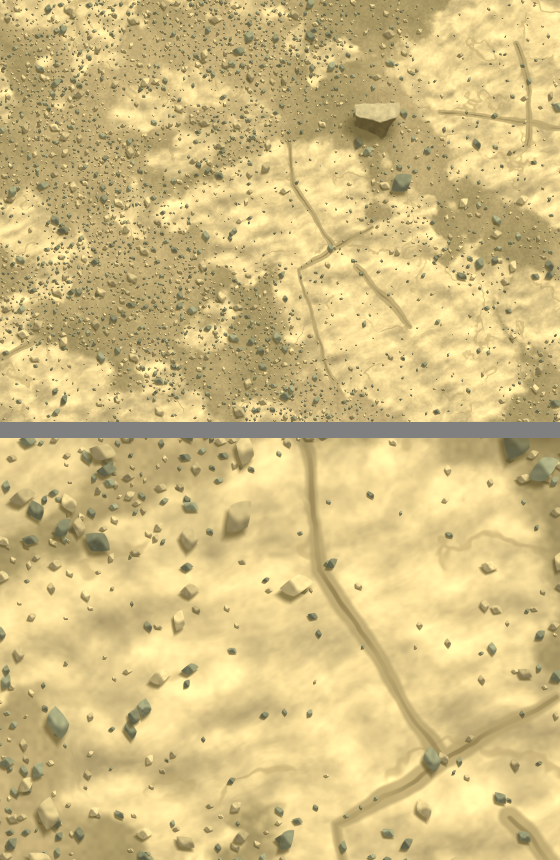
Top, the full canvas; bottom, a detail of the centre.
Write a WebGL 1 fragment shader that draws this texture.

```glsl
precision highp float;
uniform vec2 u_resolution;

vec2 hash2(vec2 p) {
  vec3 q = fract(p.xyx * vec3(.1031, .1030, .0973));
  q += dot(q, q.yzx + 33.33);
  return fract((q.xx + q.yz) * q.zy);
}

float noise(vec2 p) {
  vec2 i = floor(p), f = fract(p);
  f *= f * (3. - 2. * f);
  return mix(mix(hash2(i).x, hash2(i + vec2(1, 0)).x, f.x),
             mix(hash2(i + vec2(0, 1)).x, hash2(i + 1.).x, f.x), f.y);
}

float fbm(vec2 p) {
  float sum = 0., amp = .52;
  for (int i = 0; i < 5; i++) {
    sum += amp * noise(p);
    p = mat2(1.6, 1.2, -1.2, 1.6) * p + 7.3;
    amp *= .5;
  }
  return sum;
}

vec2 turn(vec2 p, float a) {
  float c = cos(a), s = sin(a);
  return vec2(c * p.x + s * p.y, c * p.y - s * p.x);
}

// Rounded slab, positive inside
float slab(vec2 p, vec2 centre, vec2 radius, float angle) {
  vec2 q = abs(turn(p - centre, angle) / radius);
  return min(radius.x, radius.y) * (1. - pow(dot(q * q, q) + 1e-5, .3333));
}

float bedrock(vec2 p) {
  float d = slab(p, vec2(.67, .51), vec2(.21, .14), .35);
  d = max(d, slab(p, vec2(.945, .225), vec2(.32, .18), -.7));
  d = max(d, slab(p, vec2(1.29, .77), vec2(.32, .245), -.7));
  d = max(d, slab(p, vec2(.1, .08), vec2(.17, .105), -.15));
  d = max(d, slab(p, vec2(.47, .79), vec2(.08, .042), -.2));
  d = max(d, slab(p, vec2(.35, .74), vec2(.085, .042), .1));
  d = max(d, slab(p, vec2(.43, .63), vec2(.09, .05), .7));
  d = max(d, slab(p, vec2(.06, .47), vec2(.07, .08), .6));
  d = max(d, slab(p, vec2(.38, .02), vec2(.13, .055), -.2));
  return max(d, slab(p, vec2(1.29, .27), vec2(.1, .085), -.4));
}

float segment(vec2 p, vec2 a, vec2 b) {
  vec2 v = b - a;
  return length(p - a - v * clamp(dot(p - a, v) / dot(v, v), 0., 1.));
}

// Long fractures and the sandy joints between slabs
float fracture(vec2 p) {
  float d = segment(p, vec2(.68, .67), vec2(.687, .567));
  d = min(d, segment(p, vec2(.687, .567), vec2(.796, .412)));
  d = min(d, segment(p, vec2(.709, .36), vec2(.744, .22)));
  d = min(d, segment(p, vec2(.744, .22), vec2(.82, .05)));
  d = min(d, segment(p, vec2(.848, .369), vec2(.969, .23)));
  d = min(d, segment(p, vec2(.88, .46), vec2(.709, .36)));
  d = min(d, segment(p, vec2(1.22, .9), vec2(1.26, .78)));
  d = min(d, segment(p, vec2(1.26, .78), vec2(1.246, .66)));
  d = min(d, segment(p, vec2(1.04, .74), vec2(1.33, .7)));
  return min(d, segment(p, vec2(0, .15), vec2(.11, .2)));
}

float stone(vec2 q, float r, vec2 rnd) {
  q = turn(q, rnd.x * 6.28);
  q.y *= 1.15 + .6 * rnd.y;
  return mix(length(q), max(abs(q.x + .4 * q.y), abs(q.y)), .65) - r;
}

vec3 addStone(vec3 col, vec2 q, float r, vec2 rnd, float px) {
  float shadow = smoothstep(r * .35, -r * .3, stone(q + r * vec2(.25, .45), r, rnd));
  col = mix(col, vec3(.40, .35, .19), .75 * shadow);
  vec3 tint = mix(vec3(.56, .56, .42), vec3(.80, .72, .50), step(.5, fract(rnd.x * 17.)));
  tint *= .88 + .3 * fract(rnd.y * 23.);
  float facet = smoothstep(-.25, .25, dot(q / r, vec2(.35, .8)) + .25 * sin(q.x / r * 3. + rnd.x * 9.));
  tint *= mix(.74, 1.1, facet) + .12 * (noise(q / r * 3. + rnd * 40.) - .5);
  return mix(col, tint, smoothstep(px, -px, stone(q, r, rnd)));
}

// Angular block with a bright top and a shaded front
vec3 addBoulder(vec3 col, vec2 q, float px) {
  q += .08 * (vec2(noise(q * 5.), noise(q * 5. + 9.)) - .5);
  float d = max(max(q.y - .75 - .04 * q.x, abs(q.x) - 1.05),
                max(dot(q, vec2(-.425, -.905)), dot(q, vec2(.845, -.535))) - .73);
  float shadow = smoothstep(.5, -.2, length((q + vec2(.35, .35)) * vec2(.8, 1.2)) - .8);
  col = mix(col, vec3(.42, .37, .21), .75 * shadow);
  float top = smoothstep(-.06, .06, q.y + .17 - .27 * abs(q.x - .1));
  vec3 face = mix(vec3(.38, .33, .19), vec3(.86, .79, .57), top);
  face *= .85 + .3 * fbm(q * 4.);
  return mix(col, face, smoothstep(px, -px, d));
}

void main() {
  float px = 1. / u_resolution.y;
  vec2 p = gl_FragCoord.xy * px;
  vec2 warp = vec2(fbm(p * 9.), fbm(p * 9. + 31.)) - .5;
  vec2 w = p + .05 * warp;

  // Sand
  float broad = fbm(p * 5. + 3.), grain = noise(p * 230.) - .5;
  vec3 col = mix(vec3(.67, .60, .40), vec3(.78, .69, .475), smoothstep(.3, .65, broad));
  col *= 1. + .09 * grain + .16 * (fbm(p * 45.) - .5);

  // Bedrock with ragged edges, relief and cracks
  float patches = .22 * (fbm(p * 8. + 17.) - .57);
  float height = max(bedrock(w), patches) + .045 * (fbm(p * 26.) - .5);
  float rock = smoothstep(-.008, .012, height);
  vec2 layer = turn(w, .4) * vec2(20., 34.);
  float relief = fbm(layer) - fbm(layer + vec2(.3, .45));
  float vein = 1. - smoothstep(.004, .03, abs(fbm(w * 11. + 5.) - .5));
  vein *= smoothstep(.42, .6, noise(p * 17.));
  vec3 stoneCol = mix(vec3(.85, .76, .53), vec3(.97, .865, .60), smoothstep(.28, .55, fbm(p * 20. + 8.)));
  stoneCol *= 1. + .5 * relief + .05 * grain;
  stoneCol = mix(stoneCol, vec3(.74, .65, .43), .55 * vein);
  float joint = fracture(p + .025 * warp), opening = .0015 + .006 * noise(p * 13.);
  stoneCol = mix(stoneCol, vec3(.72, .64, .43), .8 * smoothstep(opening + .004, opening, joint));
  stoneCol = mix(stoneCol, vec3(.52, .45, .27), .7 * smoothstep(.0028, .0008, joint) * noise(p * 31.));
  col = mix(col, stoneCol, rock);

  // Pebbles, fine to coarse
  for (int k = 0; k < 3; k++) {
    float size = k == 0 ? .012 : k == 1 ? .02 : .036;
    for (int j = 0; j < 9; j++) {
      vec2 cell = floor(p / size) + vec2(mod(float(j), 3.), floor(float(j) / 3.)) - 1.;
      vec2 id = cell + 71. * float(k), rnd = hash2(id + 13.), pick = hash2(id + 47.);
      vec2 centre = (cell + .15 + .7 * hash2(id)) * size;
      float density = mix(.66, .13, smoothstep(-.02, .03, bedrock(centre)));
      density *= mix(1., .5, smoothstep(.55, 1., centre.x)) * (.5 + noise(centre * 8.));
      if (pick.x < density)
        col = addStone(col, p - centre, size * mix(.13, .34, pick.y * pick.y), rnd, px);
    }
  }

  // Large loose rocks
  col = addStone(col, p - vec2(.952, .567), .023, vec2(.19, .1), px);
  col = addBoulder(col, (p - vec2(.894, .718)) / .05, px / .05);
  gl_FragColor = vec4(col, 1.);
}
```
